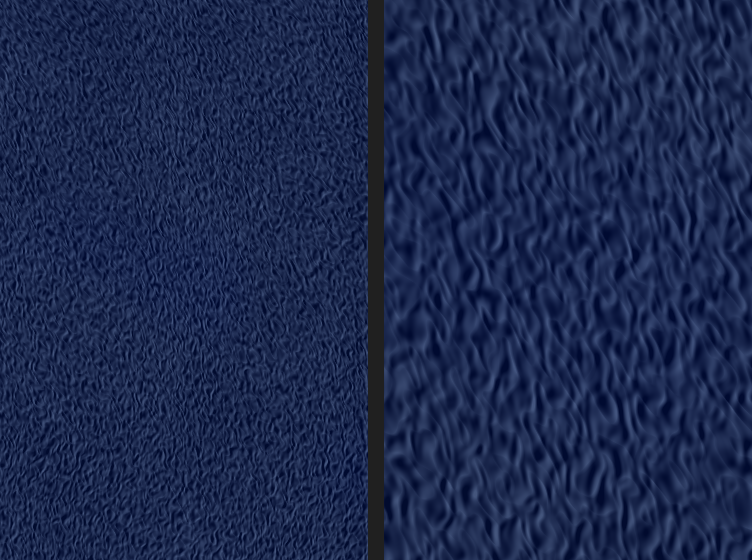
Left: the whole. Right: its middle third, enlarged.
A Shadertoy shader for this texture:

```glsl
#define GRAIN_SCALE vec2(98.0, 54.0)
#define PORE_SCALE vec2(150.0, 92.0)
#define LEAN 0.27
#define WANDER 0.045
#define LIGHT_STEP vec2(-0.0021, 0.0016)
#define BODY 1.05
#define RELIEF 1.50
#define MID_TONE 0.42
#define MOTTLE 0.15
#define SHADE_COLOR vec3(0.040, 0.083, 0.225)
#define SHEEN_COLOR vec3(0.190, 0.250, 0.400)

vec2 randomGradient(vec2 cell) {
    vec3 h = fract(vec3(cell.xyx) * vec3(0.1031, 0.1030, 0.0973));
    h += dot(h, h.yzx + 33.33);
    float angle = 6.28318 * fract((h.x + h.y) * h.z);
    return vec2(cos(angle), sin(angle));
}

float gradientNoise(vec2 p) {
    vec2 i = floor(p), f = fract(p);
    vec2 u = f * f * f * (f * (f * 6.0 - 15.0) + 10.0);
    vec2 e = vec2(0.0, 1.0);
    float a = dot(randomGradient(i), f);
    float b = dot(randomGradient(i + e.yx), f - e.yx);
    float c = dot(randomGradient(i + e.xy), f - e.xy);
    float d = dot(randomGradient(i + e.yy), f - e.yy);
    return mix(mix(a, b, u.x), mix(c, d, u.x), u.y);
}

// Straightens the hide's flow: upright below, leaning left towards the top
vec2 alongFlow(vec2 p) {
    p.x += LEAN * p.y * p.y + WANDER * gradientNoise(p * 3.1 + 7.0);
    return p;
}

// Tilts the noise rows while keeping features along the flow
vec2 skewRows(vec2 q, float amount) {
    return vec2(q.x, q.y + amount * q.x);
}

// Thin raised veins over small pores
float hideHeight(vec2 p) {
    vec2 q = alongFlow(p);
    vec2 bend = vec2(gradientNoise(q * 55.0 + 3.0), gradientNoise(q * 55.0 + 41.0));
    q += 0.005 * bend;
    float veins = 0.2 - abs(gradientNoise(skewRows(q, 0.6) * GRAIN_SCALE + 19.0));
    float pores = gradientNoise(skewRows(q, -0.7) * PORE_SCALE + 157.0);
    return veins + 0.55 * pores;
}

// Sparse long wrinkles, present only in some areas
float longWrinkles(vec2 p) {
    vec2 q = alongFlow(p);
    q.x += 0.006 * gradientNoise(q * 30.0);
    float line = abs(gradientNoise(q * vec2(22.0, 6.0) + 11.0));
    float area = smoothstep(0.05, 0.35, gradientNoise(p * 4.3 + 23.0));
    return area * (1.0 - smoothstep(0.0, 0.06, line));
}

void mainImage(out vec4 fragColor, in vec2 fragCoord) {
    vec2 p = fragCoord / iResolution.y;
    float across = fragCoord.x / iResolution.x;

    // Grain lit from the upper left
    float height = hideHeight(p);
    float slope = height - hideHeight(p + LIGHT_STEP);
    float tone = MID_TONE + BODY * height + RELIEF * slope;
    tone += 0.2 * longWrinkles(p);

    // Broad wear, and a narrow fold at the right edge
    float wear = gradientNoise(p * 3.7 + 5.0) + 0.5 * gradientNoise(p * 9.0 + 31.0);
    tone += MOTTLE * wear;
    tone -= 0.12 * smoothstep(0.90, 0.975, across);
    tone += 0.22 * smoothstep(0.982, 0.995, across);

    vec3 color = mix(SHADE_COLOR, SHEEN_COLOR, clamp(tone, -0.25, 1.5));

    // Faint richer blue patches
    float dye = smoothstep(0.05, 0.5, gradientNoise(p * 3.0 + 71.0));
    color += dye * vec3(-0.006, -0.004, 0.010);
    fragColor = vec4(color, 1.0);
}
```
